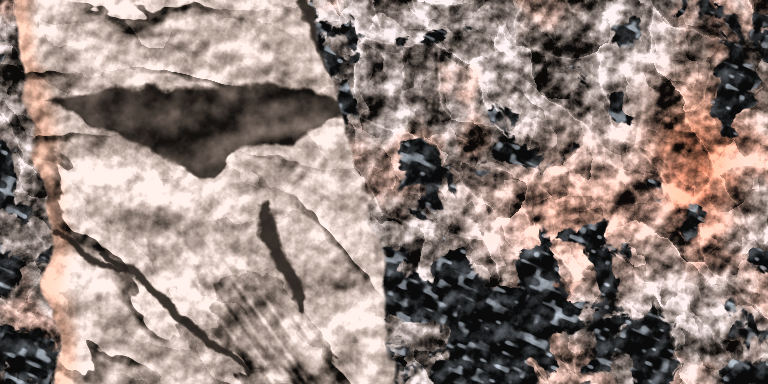
This texture is drawn by a Shadertoy shader. Its source:

```glsl
float hash21(vec2 p) {
    vec3 q = fract(p.xyx * 0.1031);
    q += dot(q, q.yzx + 33.33);
    return fract((q.x + q.y) * q.z);
}

vec2 hash22(vec2 p) {
    return vec2(hash21(p), hash21(p + vec2(37.7, 91.3)));
}

float noise(vec2 p) {
    vec2 i = floor(p), f = fract(p);
    f = f * f * (3.0 - 2.0 * f);
    vec2 e = vec2(1.0, 0.0);
    return mix(mix(hash21(i), hash21(i + e), f.x),
               mix(hash21(i + e.yx), hash21(i + e.xx), f.x), f.y);
}

vec2 rotate(vec2 p, float a) {
    float c = cos(a), s = sin(a);
    return vec2(c * p.x - s * p.y, s * p.x + c * p.y);
}

float fbm(vec2 p) {
    float sum = 0.0, amp = 0.52;
    for (int i = 0; i < 5; i++) {
        sum += amp * noise(p);
        p = rotate(p, 0.6) * 2.07 + 17.3;
        amp *= 0.5;
    }
    return sum;
}

// Light from above on a rough surface
float slope(vec2 p, float freq) {
    return fbm(p * freq) - fbm(p * freq + vec2(-0.25, 0.5));
}

// Broken faces: x = random value, y = edge distance, z = tilted plane
vec3 facets(vec2 p) {
    vec2 cell = floor(p), id = cell, toSeed = vec2(0.0);
    float first = 9.0, second = 9.0;
    for (int j = -1; j <= 1; j++)
    for (int i = -1; i <= 1; i++) {
        vec2 g = cell + vec2(i, j);
        vec2 o = g + hash22(g) - p;
        float d = length(o);
        if (d < first) { second = first; first = d; id = g; toSeed = o; }
        else second = min(second, d);
    }
    return vec3(hash21(id), second - first, dot(toSeed, hash22(id + 7.0) - 0.5));
}

float blob(vec2 p, vec2 center, vec2 radius) {
    vec2 d = (p - center) / radius;
    return exp(-dot(d, d));
}

// Tapered dark fissure from a to b
float crack(vec2 p, vec2 a, vec2 b, float width) {
    vec2 d = b - a;
    float t = clamp(dot(p - a, d) / dot(d, d), 0.0, 1.0);
    float w = width * (0.35 + 2.0 * t * (1.0 - t));
    return 1.0 - smoothstep(0.6 * w, w + 0.005, length(p - a - d * t));
}

// Cleavage steps: lit rim above, thin shadow below
float ledges(vec2 q, float freq) {
    float f = fract(q.y * freq + 2.0 * fbm(q * vec2(2.5, 5.0)));
    float shadow = smoothstep(0.78, 0.95, f) * (1.0 - smoothstep(0.98, 1.0, f));
    float strength = smoothstep(0.3, 0.65, noise(q * 6.0 + 4.0));
    return 0.12 * (1.0 - smoothstep(0.0, 0.35, f)) - 0.45 * shadow * strength;
}

float crystalTone(vec2 p, vec2 w) {
    float lower = smoothstep(0.5, 0.7, 1.2 - p.y);
    vec2 flatQ = rotate(p, 0.12), steepQ = rotate(p, 0.72);
    float tone = 0.74 + mix(ledges(flatQ, 6.0), ledges(steepQ, 3.6), lower);
    tone += 0.9 * slope(p, 8.0) + 0.65 * slope(p, 32.0);
    tone += 0.28 * facets(rotate(w, 0.5) * vec2(5.0, 9.0)).z;
    // Striated grey band
    float band = blob(rotate(p - vec2(0.68, 0.15), 0.8), vec2(0.0), vec2(0.25, 0.1));
    tone += band * (0.5 * noise(rotate(p, 0.95) * vec2(12.0, 110.0)) - 0.42);
    // Fissures
    float gap = crack(w, vec2(0.69, 0.45), vec2(0.78, 0.2), 0.022);
    gap = max(gap, crack(w, vec2(0.26, 0.36), vec2(0.64, 0.05), 0.016));
    gap = max(gap, crack(w, vec2(0.77, 0.99), vec2(0.91, 0.72), 0.022));
    gap = max(gap, crack(w, vec2(0.12, 0.4), vec2(0.32, 0.3), 0.01));
    tone = mix(tone, 0.13, 0.9 * gap);
    // Shaded hollow under the overhang
    float top = 0.79 - 0.35 * (w.x - 0.45) * (w.x - 0.45);
    float base = mix(0.81 - 0.52 * w.x, 0.41 + 0.31 * w.x, smoothstep(0.55, 0.64, w.x));
    float hollow = smoothstep(-0.006, 0.008, min(top - w.y, w.y - base));
    float depth = 0.2 + 0.6 * slope(p, 12.0) + 0.22 * (noise(rotate(p, -0.2) * vec2(7.0, 30.0)) - 0.4);
    return mix(tone, max(depth, 0.07), hollow);
}

float grainTone(vec2 p, vec2 w) {
    vec2 q = rotate(w, 0.95);
    vec3 big = facets(q * vec2(5.0, 8.0)), small = facets(q * vec2(15.0, 23.0));
    float tone = 0.52 + 0.34 * (big.x - 0.5) + 0.24 * (small.x - 0.5);
    tone += 0.6 * big.z + 0.4 * small.z + 1.2 * slope(p, 13.0) + 0.9 * slope(p, 38.0);
    return tone + 0.17 * (1.0 - smoothstep(0.0, 0.1, big.y));
}

// Brown in the shade, pale pink in the light
vec3 stone(float t) {
    t = clamp(t, 0.04, 0.97);
    return t * mix(vec3(1.13, 0.96, 0.84), vec3(1.05, 0.98, 0.96), t);
}

void mainImage(out vec4 fragColor, in vec2 fragCoord) {
    vec2 p = fragCoord / iResolution.y;
    vec2 w = p + 0.09 * (vec2(fbm(p * 8.0), fbm(p * 8.0 + 31.0)) - 0.5);

    // Mixed grains with pink and rusty patches
    float rust = blob(w, vec2(1.83, 0.6), vec2(0.13, 0.2));
    float pink = blob(w, vec2(1.5, 0.44), vec2(0.22, 0.17));
    float leftRim = 1.0 - smoothstep(0.1, 0.3, p.x);
    vec3 color = stone(grainTone(p, w) + 0.12 * pink - 0.12 * rust - 0.14 * leftRim);
    float blush = smoothstep(0.5, 0.68, fbm(p * 5.0 + 9.0));
    color *= mix(vec3(0.98, 1.0, 1.03), vec3(1.12, 0.94, 0.88), clamp(pink + 0.6 * blush, 0.0, 1.0));
    color *= mix(vec3(1.0), vec3(1.15, 0.83, 0.68), rust);

    // Black mica with bright glints
    float bias = 0.25 * blob(p, vec2(1.2, 0.17), vec2(0.28, 0.28));
    bias += 0.2 * blob(p, vec2(1.62, 0.1), vec2(0.3, 0.22));
    bias += 0.22 * blob(p, vec2(1.8, 1.0), vec2(0.18, 0.13));
    bias += 0.2 * blob(p, vec2(1.17, 0.62), vec2(0.1, 0.1));
    bias += 0.28 * blob(p, vec2(0.04, 0.1), vec2(0.13, 0.17));
    bias += 0.2 * blob(p, vec2(2.0, 0.1), vec2(0.13, 0.2));
    float mica = smoothstep(0.0, 0.05, fbm(w * 10.0 + 3.0) + bias - 0.65);
    float glint = smoothstep(0.62, 0.9, noise(rotate(p, 0.4) * vec2(45.0, 75.0)));
    float sheen = max(0.09 + 0.7 * slope(p, 24.0), 0.04) + 0.45 * glint;
    color = mix(color, sheen * vec3(0.95, 1.0, 1.06), mica);

    // Large pale crystal on the left
    float rightEdge = 1.04 - 0.25 * pow(p.y, 1.5);
    float leftEdge = 0.16 - 0.12 * p.y;
    float inside = min(rightEdge - w.x, w.x - leftEdge);
    vec3 crystal = stone(crystalTone(p, w));
    float stain = 1.0 - smoothstep(0.0, 0.07, abs(w.x - leftEdge - 0.02));
    crystal *= mix(vec3(1.0), vec3(1.08, 0.87, 0.76), 0.7 * stain);
    color = mix(color, crystal, smoothstep(-0.006, 0.008, inside));

    fragColor = vec4(clamp(color, 0.0, 1.0), 1.0);
}
```
